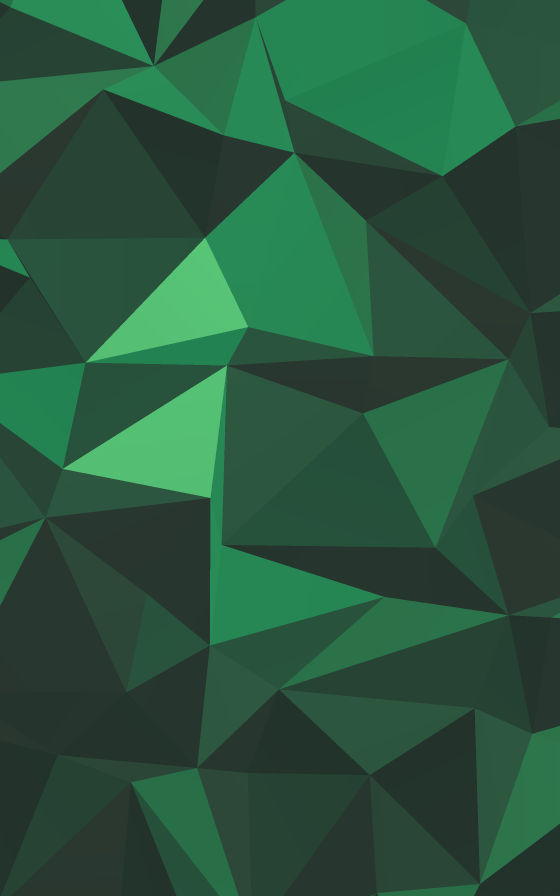
This background is drawn by a Shadertoy shader. Its source:

```glsl
// Low-poly field of irregular green facets around a bright glow.

vec2 hash2(vec2 p) {
    vec3 q = fract(p.xyx * vec3(0.1031, 0.1030, 0.0973));
    q += dot(q, q.yzx + 33.33);
    return fract((q.xx + q.yz) * q.zy);
}

float cross2(vec2 a, vec2 b) { return a.x * b.y - a.y * b.x; }

// Jittered lattice point; the boxes never overlap, so each cell stays simple.
vec2 corner(vec2 id) { return id + (hash2(id + 71.0) - 0.5) * 0.92; }

bool inside(vec2 p, vec2 a, vec2 b, vec2 c) {
    float e = min(cross2(b - a, p - a), cross2(c - b, p - b));
    return min(e, cross2(a - c, p - c)) >= -1e-5;
}

// True when the diagonal a-c lies within the quad a, b, c, d.
bool splits(vec2 a, vec2 b, vec2 c, vec2 d) {
    return cross2(b - a, c - a) > 0.0 && cross2(c - a, d - a) > 0.0;
}

vec3 palette(float tone) {
    if (tone < 0.36) return vec3(0.15, 0.21, 0.18);
    if (tone < 0.54) return vec3(0.16, 0.27, 0.21);
    if (tone < 0.78) return vec3(0.165, 0.33, 0.24);
    if (tone < 0.90) return vec3(0.17, 0.45, 0.29);
    if (tone < 1.08) return vec3(0.15, 0.53, 0.33);
    return vec3(0.31, 0.73, 0.44);
}

// Flat tone per facet, lifted near the glow and lowered toward the bottom.
vec3 shade(vec2 p, vec2 center, vec2 uv, vec2 id, float side) {
    vec2 rnd = hash2(id * 2.0 + side * 37.0 + 15.0);
    vec2 d = uv - vec2(0.34, 0.9);
    float glow = 0.42 * exp(-dot(d, d) / 0.09) + 0.5 * exp(-dot(d, d) / 0.012);
    float tone = fract(dot(id, vec2(0.755, 0.57)) + 0.38 * side + 0.4 * rnd.x);
    tone += glow - 0.06 + 0.1 * (uv.y - 0.8);
    vec3 tint = 1.0 + (rnd.y - 0.5) * vec3(0.22, 0.1, 0.1);
    return palette(tone) * tint * (1.0 + 0.05 * dot(p - center, rnd - 0.5));
}

vec3 facets(vec2 uv) {
    mat2 grid = 5.2 * mat2(0.92, 0.39, -0.39, 0.92);
    mat2 back = inverse(grid);
    vec2 p = grid * uv;
    for (int j = -1; j <= 1; j++)
    for (int i = -1; i <= 1; i++) {
        vec2 id = floor(p) + vec2(i, j);
        vec2 a = corner(id), b = corner(id + vec2(1, 0));
        vec2 c = corner(id + 1.0), d = corner(id + vec2(0, 1));

        // Pick a random diagonal among the valid ones.
        bool other = splits(b, c, d, a) && hash2(id + 9.0).x < 0.5;
        if (other || !splits(a, b, c, d)) {
            vec2 first = a;
            a = b; b = c; c = d; d = first;
        }
        vec2 m = (a + b + c) / 3.0, n = (a + c + d) / 3.0;
        if (inside(p, a, b, c)) return shade(p, m, back * m, id, 0.0);
        if (inside(p, a, c, d)) return shade(p, n, back * n, id, 1.0);
    }
    return palette(0.0);
}

void mainImage(out vec4 fragColor, in vec2 fragCoord) {
    // Average a 3x3 grid of samples for smooth edges.
    vec3 sum = vec3(0.0);
    for (int y = -1; y <= 1; y++)
    for (int x = -1; x <= 1; x++)
        sum += facets((fragCoord + vec2(x, y) / 3.0) / iResolution.x);
    fragColor = vec4(sum / 9.0, 1.0);
}
```
